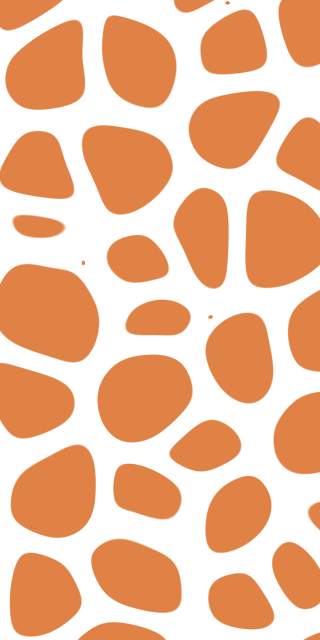
Give the GLSL for this pattern, as a Shadertoy shader.

```glsl
// Giraffe hide: rounded orange patches separated by white channels.
// Patches are cells of a weighted Voronoi diagram on a jittered grid; a smooth
// minimum of the border distances rounds the corners, a noise warp bends the sides.

const vec3  PATCH_COLOR   = vec3(0.88, 0.51, 0.27);
const vec3  CHANNEL_COLOR = vec3(1.0);
const float CELLS_ACROSS  = 3.6;    // grid cells over the canvas width
const float JITTER        = 0.76;   // scatter of the cell centres
const float SIZE_SPREAD   = 0.22;   // variation of the patch sizes
const float HALF_CHANNEL  = 0.098;  // half the channel width, in cells
const float SHARPNESS     = 10.0;   // higher gives tighter corners
const float WARP_AMOUNT   = 0.20;
const float WARP_SCALE    = 1.25;
const float SPECK_GRID    = 2.0;    // spacing of the rare tiny specks
const float SPECK_RADIUS  = 0.026;
const float EDGE_SOFTNESS = 0.75;   // in pixels
const vec2  SEED          = vec2(17.0, 43.0);

vec3 hash3(vec2 p) {
    vec3 q = fract(p.xyx * vec3(0.1031, 0.1030, 0.0973));
    q += dot(q, q.yxz + 33.33);
    return fract((q.xxy + q.yzz) * q.zyx);
}

// Smooth vector noise in the range -0.5 to 0.5
vec2 vectorNoise(vec2 p) {
    vec2 i = floor(p), f = fract(p);
    vec2 u = f * f * f * (f * (f * 6.0 - 15.0) + 10.0);
    vec2 low  = mix(hash3(i).xy, hash3(i + vec2(1, 0)).xy, u.x);
    vec2 high = mix(hash3(i + vec2(0, 1)).xy, hash3(i + vec2(1, 1)).xy, u.x);
    return mix(low, high, u.y) - 0.5;
}

// Centre of a cell in xy, its weight in z
vec3 cellSite(vec2 cell) {
    vec3 h = hash3(cell + SEED);
    return vec3(cell + 0.5 + (h.xy - 0.5) * JITTER, h.z * SIZE_SPREAD);
}

float power(vec2 p, vec3 site) {
    vec2 d = p - site.xy;
    return dot(d, d) - site.z;
}

// Positive inside a patch, negative in the channels
float patchField(vec2 p) {
    p += WARP_AMOUNT * vectorNoise(p * WARP_SCALE + 71.0);
    vec2 base = floor(p), owner = base;
    float nearest = 1e3;

    // Find the cell that owns this point
    for (int y = -2; y <= 2; y++)
    for (int x = -2; x <= 2; x++) {
        vec2 cell = base + vec2(x, y);
        float w = power(p, cellSite(cell));
        if (w < nearest) { nearest = w; owner = cell; }
    }

    // Blend the distances to all of its borders
    vec3 site = cellSite(owner);
    float total = 1e-6;
    for (int y = -2; y <= 2; y++)
    for (int x = -2; x <= 2; x++) {
        if (x == 0 && y == 0) continue;
        vec3 other = cellSite(owner + vec2(x, y));
        float border = (power(p, other) - nearest)
                     / (2.0 * max(distance(other.xy, site.xy), 0.05));
        total += exp(-SHARPNESS * border);
    }
    return -log(total) / SHARPNESS - HALF_CHANNEL;
}

// Tiny oval specks, kept only where they lie clear in a channel
float speckField(vec2 p) {
    vec2 cell = floor(p / SPECK_GRID);
    vec3 h = hash3(cell + SEED.yx);
    vec2 centre = (cell + 0.1 + 0.8 * h.xy) * SPECK_GRID;
    vec2 d = p - centre;
    if (dot(d, d) > 0.02 || patchField(centre) > -0.05) return -1.0;
    float angle = 6.283 * h.z;
    vec2 axis = vec2(cos(angle), sin(angle));
    d += 0.35 * axis * dot(d, axis);
    return SPECK_RADIUS - length(d);
}

void mainImage(out vec4 fragColor, in vec2 fragCoord) {
    float pixel = CELLS_ACROSS / iResolution.x;
    vec2 p = fragCoord * pixel;
    float field = max(patchField(p), speckField(p));
    float edge = EDGE_SOFTNESS * pixel;
    float cover = smoothstep(-edge, edge, field);
    fragColor = vec4(mix(CHANNEL_COLOR, PATCH_COLOR, cover), 1.0);
}
```
